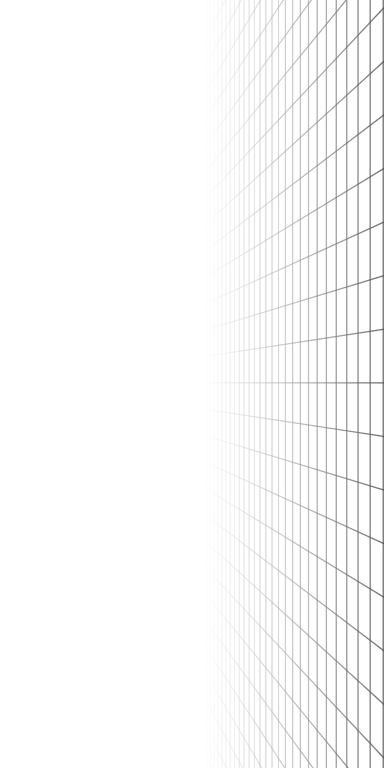
This background is drawn by a Shadertoy shader. Its source:

```glsl
// A white page with a wall grid receding to the left in perspective.
// Rays fan out from a vanishing point, uprights crowd together with depth,
// and all lines fade to white towards the middle. Units: canvas widths.

const vec3 PAPER = vec3(1.0);
const vec3 INK = vec3(0.08);
const float VANISH_X = 0.083;       // vanishing point, from the left
const float HORIZON_SHIFT = 0.003;  // horizon above the canvas centre
const float NEAR_X = 0.998;         // nearest upright
const float RAY_SPACING = 0.1393;   // gap between rays at the near edge
const float DEPTH_STEP = 0.0386;    // relative depth between uprights
const float LINE_WIDTH = 0.0028;    // stroke width at the near edge
const float SOFTNESS = 1.3;         // edge filter size in pixels
const float FADE_START = 0.53;
const float FADE_END = 1.0;
const float MAX_OPACITY = 0.76;

// Share of the filter covered by a stroke whose centre lies at dist
float strokeCoverage(float dist, float width, float filterSize) {
    float overlap = 0.5 * (width + filterSize) - dist;
    return clamp(overlap, 0.0, min(width, filterSize)) / filterSize;
}

// Lines running to the vanishing point
float rayLines(float y, float scale, float filterSize) {
    float row = y / (scale * RAY_SPACING);
    float nearest = round(row);
    float slope = nearest * RAY_SPACING / (NEAR_X - VANISH_X);
    float dist = abs(row - nearest) * RAY_SPACING * scale;
    dist *= inversesqrt(1.0 + slope * slope);
    return strokeCoverage(dist, LINE_WIDTH * scale, filterSize);
}

// Uprights at equal steps of depth
float uprightLines(float x, float scale, float filterSize) {
    float column = max(round((1.0 / scale - 1.0) / DEPTH_STEP), 0.0);
    float lineScale = 1.0 / (1.0 + column * DEPTH_STEP);
    float lineX = VANISH_X + (NEAR_X - VANISH_X) * lineScale;
    return strokeCoverage(abs(x - lineX), LINE_WIDTH * lineScale, filterSize);
}

void mainImage(out vec4 fragColor, in vec2 fragCoord) {
    float pixel = 1.0 / iResolution.x;
    float filterSize = SOFTNESS * pixel;
    float x = fragCoord.x * pixel;
    float y = (fragCoord.y - 0.5 * iResolution.y) * pixel - HORIZON_SHIFT;

    // Perspective scale: 1 at the near edge, 0 at the vanishing point
    float scale = max((x - VANISH_X) / (NEAR_X - VANISH_X), 0.01);

    // Join both line families and fade them with distance
    float rays = rayLines(y, scale, filterSize);
    float uprights = uprightLines(x, scale, filterSize);
    float grid = 1.0 - (1.0 - rays) * (1.0 - uprights);
    float fade = clamp((x - FADE_START) / (FADE_END - FADE_START), 0.0, 1.0);

    fragColor = vec4(mix(PAPER, INK, grid * fade * MAX_OPACITY), 1.0);
}
```
